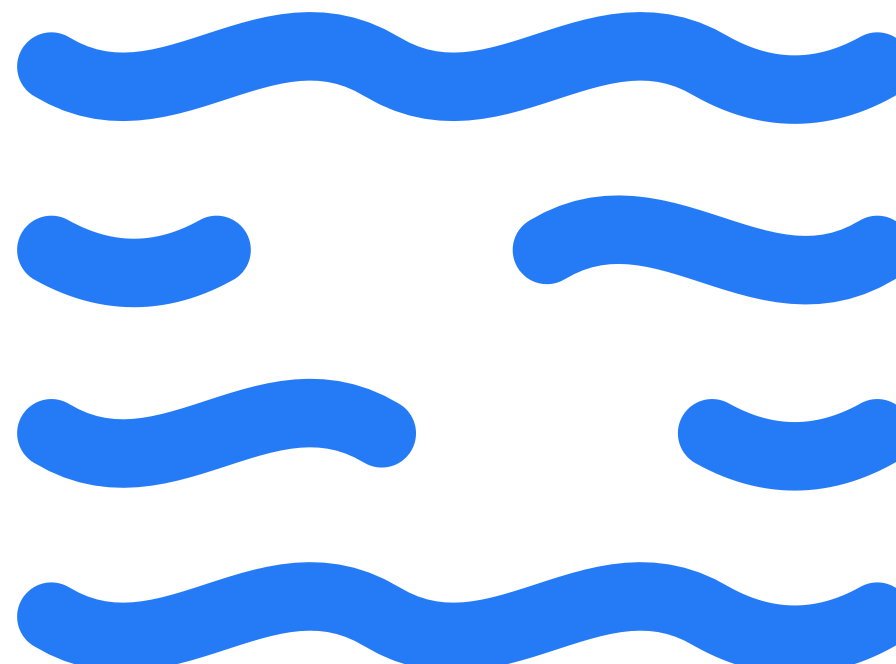
A WebGL 1 fragment shader for this pattern:

```glsl
precision highp float;
// Rows of thick, round-capped blue wave strokes on white, with gaps that change by row.
uniform vec2 u_resolution;

const vec3 PAPER = vec3(1.0);
const vec3 BLUE = vec3(0.147, 0.482, 0.961);

// Lengths are in columns: one column is half a wave.
const float COLUMNS_ACROSS = 5.424;
const vec2 FIRST_NODE = vec2(0.311, 0.403);    // from the top left corner
const float ROW_STEP = 1.110;
const float ROW_CYCLE = 3.0;                   // rows before the gaps repeat
const float STROKE_RADIUS = 0.2073;
const vec2 WAVE_HANDLE = vec2(0.70, 0.425);    // Bezier handle of a full wave
const vec2 TROUGH_HANDLE = vec2(0.333, 0.186); // Bezier handle of a lone trough
const int CURVE_STEPS = 28;

vec2 bezier(vec2 a, vec2 b, vec2 c, vec2 d, float t) {
  float s = 1.0 - t;
  return s * s * s * a + 3.0 * s * s * t * b + 3.0 * s * t * t * c + t * t * t * d;
}

float segmentDistance(vec2 p, vec2 a, vec2 b) {
  vec2 ab = b - a;
  float along = clamp(dot(p - a, ab) / dot(ab, ab), 0.0, 1.0);
  return length(p - a - along * ab);
}

// Distance to a level cubic of the given span; the far handle's height is set by endSign.
float curveDistance(vec2 p, float span, vec2 handle, float endSign) {
  vec2 end = vec2(span, 0.0);
  vec2 endHandle = vec2(span - handle.x, handle.y * endSign);
  vec2 previous = vec2(0.0);
  float nearest = 100.0;
  for (int i = 1; i <= CURVE_STEPS; i++) {
    float t = float(i) / float(CURVE_STEPS);
    vec2 point = bezier(vec2(0.0), handle, endHandle, end, t);
    nearest = min(nearest, segmentDistance(p, previous, point));
    previous = point;
  }
  return nearest;
}

// Two columns long: trough then crest, or the reverse when flip is -1.
float wave(vec2 p, float startColumn, float flip) {
  vec2 local = vec2(p.x - startColumn, p.y * flip);
  return curveDistance(local, 2.0, WAVE_HANDLE, -1.0);
}

// One column long.
float trough(vec2 p, float startColumn) {
  return curveDistance(p - vec2(startColumn, 0.0), 1.0, TROUGH_HANDLE, 1.0);
}

float rowDistance(vec2 p, float kind) {
  if (kind < 0.5) {
    float waves = min(wave(p, 0.0, 1.0), wave(p, 2.0, 1.0));
    return min(waves, trough(p, 4.0));
  }
  if (kind < 1.5) {
    return min(trough(p, 0.0), wave(p, 3.0, -1.0));
  }
  return min(wave(p, 0.0, 1.0), trough(p, 4.0));
}

void main() {
  // Columns across, rows counted down from the top edge.
  float pixel = COLUMNS_ACROSS / u_resolution.x;
  vec2 fromTop = vec2(gl_FragCoord.x, u_resolution.y - gl_FragCoord.y);
  vec2 p = fromTop * pixel - FIRST_NODE;
  float row = floor(p.y / ROW_STEP + 0.5);
  p.y -= row * ROW_STEP;

  // Solid stroke with a one-pixel soft edge.
  float edge = rowDistance(p, mod(row, ROW_CYCLE)) - STROKE_RADIUS;
  float ink = clamp(0.5 - edge / pixel, 0.0, 1.0);
  gl_FragColor = vec4(mix(PAPER, BLUE, ink), 1.0);
}
```
